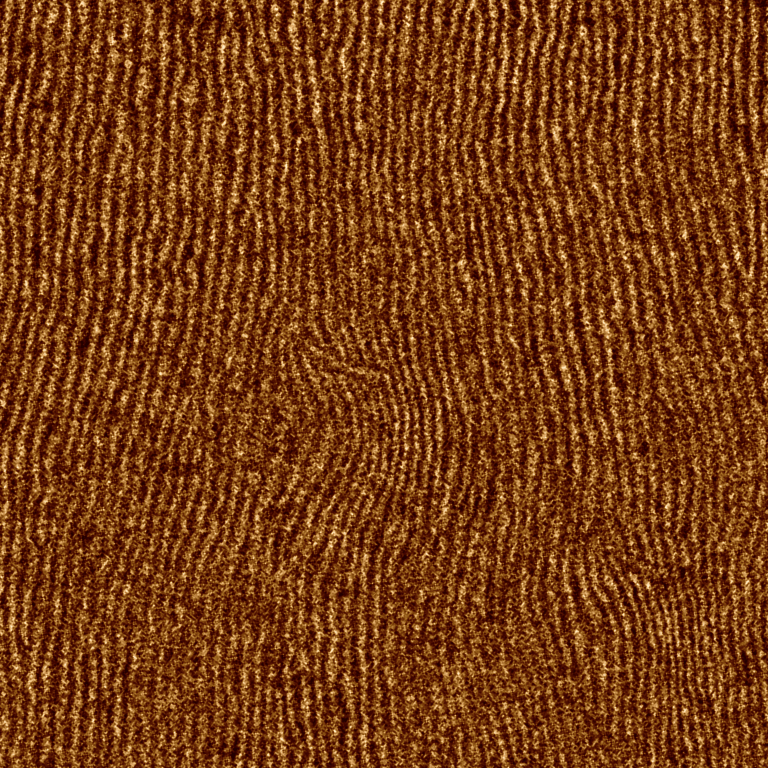
Write a WebGL 1 fragment shader that draws this texture.

```glsl
precision highp float;
uniform vec2 u_resolution;

#define RIDGES 54.0        // ridges across the canvas
#define SWAY 0.022         // slow sideways drift of the ridges
#define WOBBLE 1.25        // fine waviness, in radians of phase
#define RELIEF 0.95        // strength of the ridges
#define GRAIN 1.15         // strength of the speckle
#define GRAIN_SCALE 300.0  // speckles across the canvas
#define FORKS 56           // places where a ridge starts or ends
#define FAN_RIDGES 3.0     // extra ridges leaving each fan
#define SLANT 0.45         // tilt of the ridges below a fan

const float TAU = 6.2831853;

float hash(vec2 p) {
  vec3 q = fract(vec3(p.xyx) * 0.1031);
  q += dot(q, q.yzx + 33.33);
  return fract((q.x + q.y) * q.z);
}

// Value noise from -1 to 1
float noise(vec2 p) {
  vec2 i = floor(p), f = fract(p);
  f = f * f * (3.0 - 2.0 * f);
  float low = mix(hash(i), hash(i + vec2(1.0, 0.0)), f.x);
  float high = mix(hash(i + vec2(0.0, 1.0)), hash(i + 1.0), f.x);
  return 2.0 * mix(low, high, f.y) - 1.0;
}

// Sideways shift that tilts the ridges below and right of a fan
float fanShift(vec2 d) {
  vec2 q = (d - vec2(0.05, -0.08)) / vec2(0.08, 0.10);
  return SLANT * d.y * exp(-dot(q, q));
}

// Phase of the ridges, with forks at scattered points
float ridgePhase(vec2 p, vec2 fanA, vec2 fanB) {
  float x = p.x + SWAY * noise(p * vec2(3.0, 5.0) + 11.0);
  x += fanShift(p - fanA) + fanShift(p - fanB);
  float phase = TAU * RIDGES * x;
  phase += WOBBLE * noise(p * vec2(26.0, 20.0) + 3.7);
  phase += WOBBLE * noise(p * vec2(50.0, 46.0) + 71.0);

  float turn = 1.0;
  for (int i = 0; i < FORKS; i++) {
    float n = float(i);
    vec2 fork = vec2(hash(vec2(n, 7.3)), hash(vec2(n, 41.9))) * 1.2 - 0.1;
    vec2 d = p - fork;
    phase += turn * atan(d.y, d.x);
    turn = -turn;
  }
  vec2 a = p - fanA, b = p - fanB;
  return phase + FAN_RIDGES * (atan(a.y, a.x) + atan(b.y, b.x));
}

// Lays a pair of curved strands over the ridges, starting at a fan
float addStrands(float relief, vec2 d, float strength) {
  float v = d.y + 0.065 * (1.0 - exp(-max(d.x, 0.0) / 0.065));
  v += 0.002 * noise(d * 50.0 + 19.0);
  float along = smoothstep(-0.01, 0.015, d.x) * (1.0 - smoothstep(0.09, 0.14, d.x));
  float across = 1.0 - smoothstep(0.009, 0.018, abs(v));
  return mix(relief, cos(v * TAU * RIDGES), along * across * strength);
}

float grain(vec2 p) {
  vec2 q = mat2(0.8, 0.6, -0.6, 0.8) * p * GRAIN_SCALE;
  return noise(q + 500.0) + noise(q.yx * 1.6 + 900.0);
}

float rampStep(float from, float to, float h) {
  return clamp((h - from) / (to - from), 0.0, 1.0);
}

// Height to colour, from dark maroon through gold to cream
vec3 goldRamp(float h) {
  vec3 c = mix(vec3(0.14, 0.0, 0.0), vec3(0.25, 0.02, 0.0), rampStep(-2.3, -1.31, h));
  c = mix(c, vec3(0.35, 0.10, 0.01), rampStep(-1.31, -0.52, h));
  c = mix(c, vec3(0.46, 0.22, 0.04), rampStep(-0.52, 0.05, h));
  c = mix(c, vec3(0.57, 0.35, 0.09), rampStep(0.05, 0.60, h));
  c = mix(c, vec3(0.72, 0.50, 0.24), rampStep(0.60, 1.20, h));
  c = mix(c, vec3(0.90, 0.70, 0.44), rampStep(1.20, 1.96, h));
  return mix(c, vec3(1.0, 0.92, 0.76), rampStep(1.96, 2.8, h));
}

void main() {
  vec2 p = gl_FragCoord.xy / u_resolution;
  vec2 fanA = vec2(0.39, 0.56), fanB = vec2(0.78, 0.30);

  // Ridges and strands
  float relief = cos(ridgePhase(p, fanA, fanB));
  relief = addStrands(relief, p - fanA, 0.9);
  relief = addStrands(relief, p - fanB, 0.5);

  // Uneven strength, stronger toward the top
  float strength = 0.8 + 0.35 * noise(p * 9.0 + 23.0) + 0.25 * smoothstep(0.5, 1.0, p.y);
  float beads = 0.35 * noise(p * vec2(72.0, 48.0) + 130.0);
  float pits = smoothstep(0.65, 0.95, noise(p * 36.0 + 210.0));

  float height = RELIEF * strength * relief + beads - 0.9 * pits + GRAIN * grain(p);
  gl_FragColor = vec4(goldRamp(height), 1.0);
}
```
